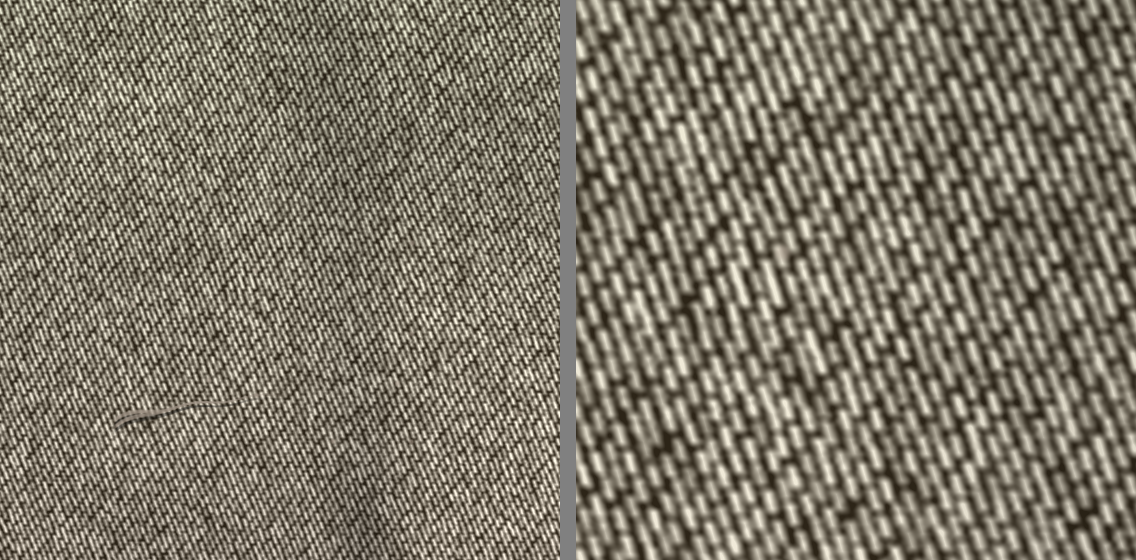
Left, the full canvas; right, a detail of the centre.
Give the GLSL for this texture, as a WebGL 2 fragment shader.

```glsl
#version 300 es
precision highp float;
// Worn olive-grey twill cloth: slanted stitches, soft folds and one loose thread.

#define COLUMNS 96.0      // stitch columns across the canvas
#define ROWS 62.0         // stitches up one column
#define SLANT 0.40        // lean of the columns to the left going up
#define STITCH_TURN 0.10  // how far each stitch stands steeper than its column
#define STAGGER 0.50      // rise of each column over its left neighbour
#define HALF_LENGTH 0.36  // straight part of a stitch, in column widths
#define SOFT_RADIUS 0.66  // distance at which a stitch fades into the gap
#define WARP 0.012        // bending of the weave
#define WEAR 0.46         // brightness variation between stitches
#define FUZZ 0.24         // fine fibre grain

uniform vec2 u_resolution;
out vec4 fragColor;

const vec3 GAP_COLOR = vec3(0.17, 0.14, 0.09);
const vec3 YARN_COLOR = vec3(0.87, 0.85, 0.78);
const vec3 LOOSE_COLOR = vec3(0.62, 0.57, 0.52);

float hash(vec2 p) {
  return fract(sin(dot(p, vec2(127.1, 311.7))) * 43758.5453);
}

float noise(vec2 p) {
  vec2 i = floor(p), f = fract(p);
  f = f * f * (3.0 - 2.0 * f);
  return mix(mix(hash(i), hash(i + vec2(1, 0)), f.x),
             mix(hash(i + vec2(0, 1)), hash(i + vec2(1, 1)), f.x), f.y);
}

// Brightness of the weave: soft tapered stitches that blend where they touch
float weave(vec2 p) {
  float u = (p.x + SLANT * p.y) * COLUMNS;
  float aspect = COLUMNS / ROWS;
  float total = 0.0;
  for (int i = -1; i <= 1; i++) {
    float column = floor(u) + float(i);
    float v = p.y * ROWS - column * STAGGER;
    for (int j = -1; j <= 1; j++) {
      vec2 id = vec2(column, floor(v) + float(j));
      vec2 jitter = vec2(hash(id + 3.7), hash(id + 9.2)) - 0.5;
      vec2 q = vec2(u, v) - id - 0.5 - jitter * vec2(0.22, 0.20);
      q.y *= aspect;
      q.x -= STITCH_TURN * q.y;
      q.y -= clamp(q.y, -HALF_LENGTH, HALF_LENGTH);
      float stitch = 1.0 - smoothstep(-0.14, SOFT_RADIUS, length(q));
      total += stitch * (1.04 + WEAR * (hash(id) - 0.5));
    }
  }
  return total;
}

// Broad light and dark areas of the cloth
float foldShade(vec2 p) {
  float valley = (p.x - mix(0.66, 0.58, p.y)) / 0.08;
  float shade = 0.98 + 0.12 * (noise(p * 4.0 + 5.0) - 0.5);
  shade -= 0.11 * exp(-valley * valley);
  shade += 0.08 * exp(-12.0 * dot(p - vec2(0.88, 0.2), p - vec2(0.88, 0.2)));
  shade += 0.06 * smoothstep(0.5, 1.0, p.y);
  vec2 crease = (p - vec2(0.65, 0.05)) / vec2(0.05, 0.12);
  return shade - 0.14 * exp(-dot(crease, crease));
}

// Coverage of the loose thread: two strands that join and thin out
float looseThread(vec2 p) {
  float t = (p.x - 0.20) / 0.35;
  float along = clamp(t, 0.0, 1.0);
  float spine = 0.235 + 0.066 * sqrt(along) + 0.003 * sin(along * 19.0);
  float width = mix(0.0036, 0.0018, smoothstep(0.1, 0.5, along));
  float split = 0.006 * (1.0 - smoothstep(0.0, 0.32, along));
  float cover = 0.0;
  for (int k = -1; k <= 1; k += 2) {
    float d = abs(p.y - spine - float(k) * split);
    cover = max(cover, 1.0 - smoothstep(width * 0.4, width * 1.6, d));
  }
  float ends = smoothstep(0.0, 0.03, t) * (1.0 - smoothstep(0.45, 1.0, t));
  return cover * ends * (0.65 + 0.35 * noise(p * 110.0));
}

void main() {
  vec2 p = gl_FragCoord.xy / u_resolution;

  // Weave with gentle bending and fibre grain
  vec2 bend = vec2(noise(p * 3.0), noise(p * 3.0 + 17.0)) - 0.5;
  float tone = weave(p + WARP * bend);
  tone += FUZZ * (noise(p * 260.0) - 0.5);
  tone += 0.12 * (noise(p * 34.0) - 0.5);
  vec3 color = mix(GAP_COLOR, YARN_COLOR, clamp(tone, 0.0, 1.08));

  // Folds, with a cooler green above and a warmer grey below
  vec3 tint = mix(vec3(1.01, 0.99, 1.01), vec3(0.99, 1.01, 0.99), p.y);
  color *= foldShade(p) * tint;

  // Pale lint specks
  vec2 lintCell = floor(p * 36.0);
  vec2 lintPoint = 0.3 + 0.4 * vec2(hash(lintCell + 1.3), hash(lintCell + 6.1));
  float lint = 1.0 - smoothstep(0.05, 0.24, length(fract(p * 36.0) - lintPoint));
  color = mix(color, LOOSE_COLOR * 1.12, 0.55 * lint * step(0.985, hash(lintCell)));

  // Loose thread with its shadow beneath
  color *= 1.0 - 0.5 * looseThread(p + vec2(0.0, 0.007));
  color = mix(color, LOOSE_COLOR, 0.92 * looseThread(p));
  fragColor = vec4(color, 1.0);
}
```
